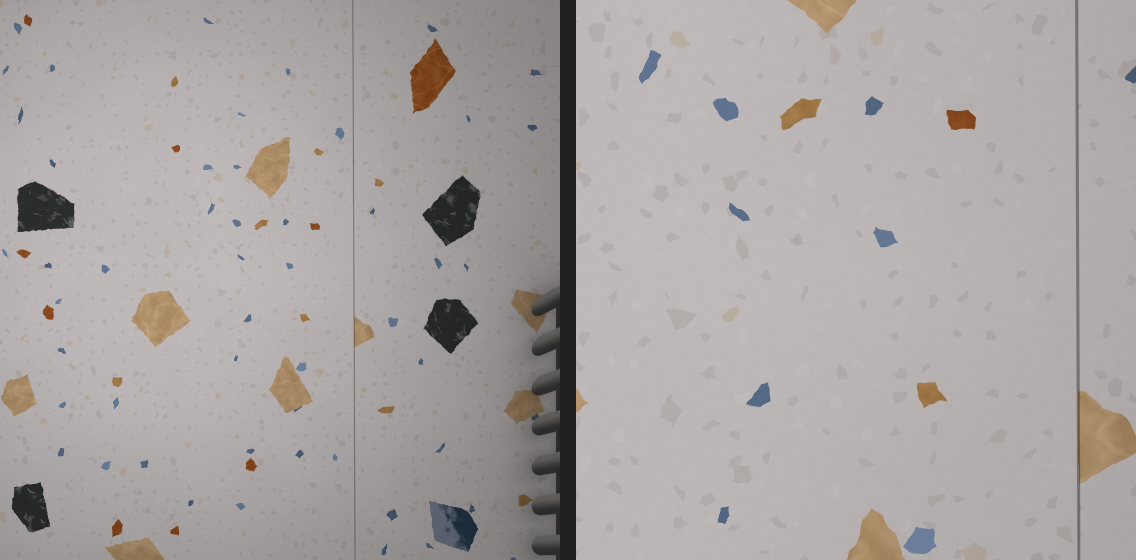
Left, the full canvas; right, a detail of the centre.
This texture is drawn by a WebGL 1 fragment shader. Its source:

```glsl
precision highp float;
// Pale terrazzo tiles with a seam, and dark rounded teeth at the right edge.
// Each chip layer is a jittered grid of random five-sided polygons with rough
// edges; gradient noise clouds and veins the stones, a radial falloff lights all.
uniform vec2 u_resolution;

#define SEED 3.0
#define SEAM_X 0.632
#define LARGE_CELL 0.21
#define LARGE_DENSITY 0.52
#define BLUE_CELL 0.085
#define BLUE_DENSITY 0.32
#define WARM_CELL 0.13
#define WARM_DENSITY 0.30
#define GRAIN_CELL 0.019
#define TOOTH_STEP 0.0715
#define FALLOFF 0.30

vec2 hash2(vec2 p) {
  vec3 a = fract(p.xyx * vec3(0.1031, 0.1030, 0.0973));
  a += dot(a, a.yzx + 33.33);
  return fract((a.xx + a.yz) * a.zy);
}

vec2 direction(float angle) { return vec2(cos(angle), sin(angle)); }

float corner(vec2 cell, vec2 offset) {
  return dot(direction(6.2832 * hash2(cell).x), offset);
}

// Gradient noise, about -0.7 to 0.7.
float noise(vec2 p) {
  vec2 i = floor(p), f = fract(p);
  vec2 w = f * f * f * (f * (f * 6.0 - 15.0) + 10.0);
  vec2 e = vec2(1.0, 0.0);
  return mix(mix(corner(i, f), corner(i + e, f - e), w.x),
             mix(corner(i + e.yx, f - e.yx), corner(i + 1.0, f - 1.0), w.x), w.y);
}

float fbm(vec2 p) {
  return noise(p) + 0.5 * noise(p * 2.1 + 7.3) + 0.3 * noise(p * 4.7 + 2.9);
}

// Nearest chip: signed distance, local position, random kind in 0..1.
vec4 chips(vec2 p, float cell, float density, float radius, float stretch, float seed) {
  vec2 q = p / cell, home = floor(q);
  vec4 best = vec4(9.0, 0.0, 0.0, 0.0);
  for (int j = -1; j <= 1; j++) {
    for (int i = -1; i <= 1; i++) {
      vec2 c = home + vec2(float(i), float(j));
      vec2 place = hash2(c + seed), pick = hash2(c + seed + 19.7);
      if (pick.x > density) continue;
      vec2 v = q - c - 0.25 - 0.5 * place;
      vec2 axis = direction(6.2832 * pick.y);
      v = vec2(dot(v, axis), dot(v, vec2(-axis.y, axis.x)));
      v.y *= mix(1.0, stretch, place.y);
      float size = radius * mix(0.6, 1.0, place.x), d = -9.0;
      for (int s = 0; s < 5; s++) {
        vec2 side = hash2(c + seed + 41.3 + 5.7 * float(s));
        float angle = (float(s) + 0.7 * side.x) * 1.2566;
        d = max(d, dot(v, direction(angle)) - size * mix(0.6, 1.0, side.y));
      }
      if (d < best.x) best = vec4(d, v, pick.x / density);
    }
  }
  best.xyz *= cell;
  return best;
}

// Coverage of a shape, smoothed over about one and a half pixels.
float cover(float d) {
  float px = 1.5 / u_resolution.y;
  return 1.0 - smoothstep(-0.5 * px, 0.5 * px, d);
}

// Tan, black, slate and orange stone.
vec3 stone(float kind, vec2 v) {
  vec2 q = v + kind * 50.0;
  float cloud = fbm(q * 40.0);
  float vein = 1.0 - smoothstep(0.0, 0.07, abs(noise(q * vec2(34.0, 15.0))));
  vec3 tanStone = vec3(0.69, 0.565, 0.415) + 0.07 * cloud + 0.04 * vein;
  vec3 blackStone = mix(vec3(0.17, 0.18, 0.17), vec3(0.36, 0.38, 0.36),
                        smoothstep(0.15, 0.7, cloud + 0.35 * vein));
  vec3 slate = mix(vec3(0.15, 0.23, 0.31), vec3(0.46, 0.50, 0.57),
                   smoothstep(-0.2, 0.25, 0.5 * cloud - v.y * 12.0));
  vec3 orange = vec3(0.57, 0.31, 0.12) + 0.07 * cloud + 0.07 * vein;
  if (kind < 0.38) return tanStone;
  if (kind < 0.66) return blackStone;
  return kind < 0.82 ? slate : orange;
}

void main() {
  vec2 uv = gl_FragCoord.xy / u_resolution;
  float seam = uv.x - SEAM_X + 0.004 * (uv.y - 0.5);
  vec2 p = uv + vec2(5.37, 2.13) * step(0.0, seam) + SEED;
  vec2 rough = p + 0.003 * vec2(noise(p * 75.0), noise(p * 75.0 + 31.0))
                 + 0.0015 * vec2(noise(p * 190.0), noise(p * 190.0 + 17.0));

  // Cement with faint grains in two sizes.
  vec3 color = vec3(0.745, 0.725, 0.722) + 0.012 * noise(p * 170.0) + 0.012 * noise(p * 9.0);
  vec4 fine = chips(rough, GRAIN_CELL, 0.6, 0.27, 2.2, 3.0);
  vec3 grain = mix(vec3(0.685, 0.655, 0.645), vec3(0.765, 0.745, 0.74), step(0.72, fine.w));
  color = mix(color, grain, 0.65 * cover(fine.x));
  vec4 coarse = chips(rough, GRAIN_CELL * 2.3, 0.38, 0.19, 1.8, 61.0);
  grain = mix(vec3(0.67, 0.645, 0.635), vec3(0.71, 0.65, 0.575), step(0.7, coarse.w));
  color = mix(color, grain, 0.6 * cover(coarse.x));

  // Small blue slivers, small warm chips, then large stones.
  vec4 blue = chips(rough, BLUE_CELL, BLUE_DENSITY, 0.135, 2.6, 107.0);
  color = mix(color, mix(vec3(0.28, 0.36, 0.46), vec3(0.44, 0.52, 0.64), blue.w), cover(blue.x));
  vec4 warm = chips(rough, WARM_CELL, WARM_DENSITY, 0.105, 1.7, 151.0);
  vec3 warmTone = mix(vec3(0.63, 0.47, 0.28), vec3(0.54, 0.29, 0.12), step(0.62, warm.w));
  color = mix(color, warmTone + 0.06 * fbm(p * 90.0), cover(warm.x));
  vec4 large = chips(rough, LARGE_CELL, LARGE_DENSITY, 0.285, 1.4, 211.0);
  color = mix(color, stone(large.w, large.yz), cover(large.x));

  // Seam and light falling off from the left of centre.
  color *= 1.0 - 0.35 * cover(abs(seam) - 0.0009);
  color *= 1.0 - FALLOFF * smoothstep(0.1, 0.95, distance(uv, vec2(0.28, 0.55)));

  // Slightly tilted teeth on a dark spine, with a soft shadow.
  vec2 t = vec2(uv.x - 0.967, uv.y - 0.026 - uv.y * 1.1 * (uv.x - 0.967));
  t.y -= TOOTH_STEP * clamp(floor(t.y / TOOTH_STEP + 0.5), 0.0, 6.0);
  float tooth = length(vec2(min(t.x, 0.0), t.y)) - 0.0175;
  float spine = max(0.993 - uv.x, uv.y - 0.475);
  color *= 1.0 - 0.22 * exp(-30.0 * max(min(tooth, spine), 0.0));
  color = mix(color, vec3(0.17, 0.165, 0.16), cover(spine));
  vec3 metal = mix(vec3(0.17), vec3(0.37, 0.36, 0.35), smoothstep(-0.012, 0.013, t.y));
  color = mix(color, metal, cover(tooth));
  gl_FragColor = vec4(color, 1.0);
}
```
